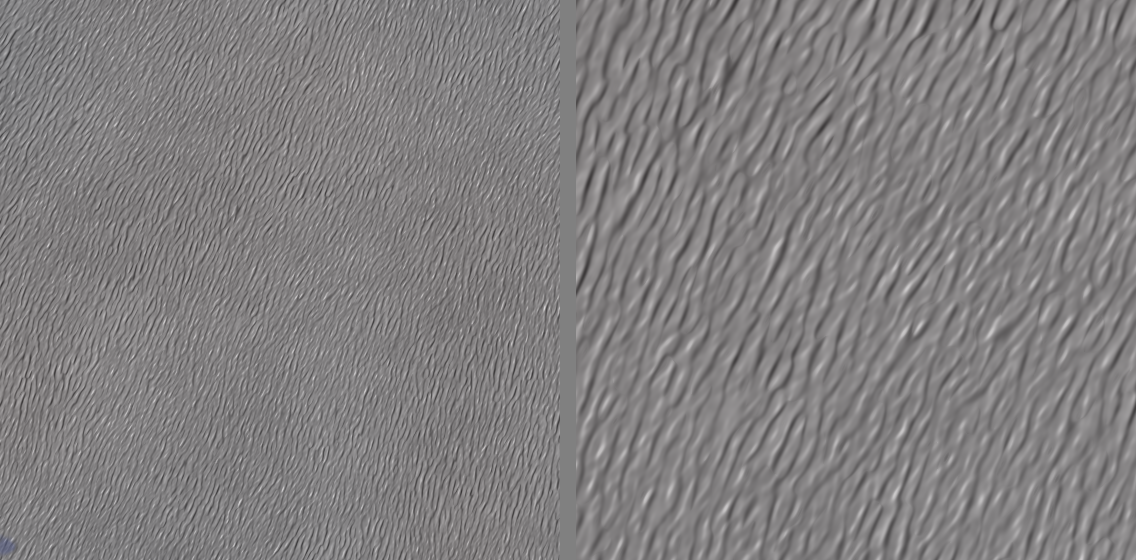
Left: the whole. Right: its middle third, enlarged.
Write a WebGL 2 fragment shader that draws this texture.

```glsl
#version 300 es
precision highp float;
// Grey embossed hide: thin slanted creases with small glints on the ridges.
// Scattered wave packets are summed as a complex wave; its phase gives crisp
// creases, broken along their length by a second, shorter layer of glints.

uniform vec2 u_resolution;
out vec4 fragColor;

const float TAU = 6.2831853;
const int PACKETS = 4;             // wave packets per grid cell
const float LEAN = 1.20;           // mean crease angle, radians
const float LEAN_VARIATION = 0.42;
const float LEAN_JITTER = 0.32;    // angle spread between packets
const float PITCH_JITTER = 0.36;   // relative spread of wave pitch

// Layer shape: cell size, length, width, waves per canvas
const vec4 CREASES = vec4(0.022, 0.0115, 0.0062, 96.0);
const vec4 GLINTS = vec4(0.012, 0.0046, 0.0033, 132.0);

const float CREASE_DEPTH = 2.2;
const float RIDGE_HEIGHT = 0.65;
const float FLECK = 0.55;
const vec3 BASE = vec3(0.505, 0.496, 0.499);
const vec3 WARM_SHIFT = vec3(0.014, 0.0, -0.008);
const vec3 STAIN = vec3(0.36, 0.38, 0.50);
const vec2 STAIN_CENTRE = vec2(0.010, 0.026);
const float STAIN_RADIUS = 0.022;
const float CONTRAST = 0.065;

// Integer hash giving three values in 0..1
vec3 hash3(ivec2 cell, int seed) {
    uvec3 v = uvec3(uvec2(cell), uint(seed)) * 1664525u + 1013904223u;
    v.x += v.y * v.z;
    v.y += v.z * v.x;
    v.z += v.x * v.y;
    v ^= v >> 16u;
    v.x += v.y * v.z;
    v.y += v.z * v.x;
    v.z += v.x * v.y;
    return vec3(v >> 8u) / 16777216.0;
}

float valueNoise(vec2 p, int seed) {
    ivec2 cell = ivec2(floor(p));
    vec2 f = fract(p);
    f = f * f * (3.0 - 2.0 * f);
    float low = mix(hash3(cell, seed).x, hash3(cell + ivec2(1, 0), seed).x, f.x);
    float high = mix(hash3(cell + ivec2(0, 1), seed).x, hash3(cell + ivec2(1, 1), seed).x, f.x);
    return mix(low, high, f.y);
}

// Complex sum of windowed waves whose crests run along the given angle
vec2 wavePackets(vec2 p, vec4 shape, float angle, int seed) {
    vec2 grid = p / shape.x;
    ivec2 home = ivec2(floor(grid));
    vec2 sum = vec2(0.0);
    for (int y = -1; y <= 1; y++) {
        for (int x = -1; x <= 1; x++) {
            ivec2 cell = home + ivec2(x, y);
            for (int i = 0; i < PACKETS; i++) {
                vec3 place = hash3(cell, seed + i * 2);
                vec3 vary = hash3(cell, seed + i * 2 + 1) - 0.5;
                vec2 offset = grid - vec2(cell) - place.xy;
                float window = max(1.0 - dot(offset, offset), 0.0);
                float a = angle + vary.x * LEAN_JITTER;
                vec2 along = vec2(cos(a), sin(a));
                vec2 d = offset * shape.x;
                float across = dot(d, vec2(along.y, -along.x));
                vec2 q = vec2(dot(d, along), across) / shape.yz;
                float freq = shape.w * (1.0 + vary.y * PITCH_JITTER);
                float phase = TAU * (across * freq + place.z);
                sum += window * window * exp(-0.5 * dot(q, q)) * vec2(cos(phase), sin(phase));
            }
        }
    }
    return sum;
}

void main() {
    vec2 p = gl_FragCoord.xy / u_resolution;

    // Bending grain direction, flatter toward the upper left
    float bend = 0.6 * valueNoise(p * 4.0, 11) + 0.4 * valueNoise(p * 13.0, 12) - 0.5;
    float angle = LEAN + LEAN_VARIATION * bend + 0.10 * (p.x - p.y);

    // Phase profile: narrow dark crease, bright ridge beside it
    vec2 wave = wavePackets(p, CREASES, angle, 100) / 0.73;
    float amplitude = length(wave);
    vec2 unit = wave / max(amplitude, 0.001);
    float crease = pow(0.5 - 0.5 * unit.x, 4.0);
    float ridge = pow(0.5 + 0.5 * dot(unit, vec2(0.80, 0.60)), 2.0);
    float presence = 1.9 * amplitude / (amplitude + 1.0);
    presence *= mix(0.45, 1.55, valueNoise(p * 75.0, 21));

    // Short glints, sharpened on their bright side
    float glint = wavePackets(p, GLINTS, angle - 0.10, 200).x / 0.70;
    glint += 0.22 * (min(glint * glint, 6.0) - 1.0);
    float fleck = valueNoise(p * 210.0, 71) - 0.5;

    // Patches where creases or glints dominate
    float patchiness = smoothstep(0.2, 0.8, valueNoise(p * 9.0 + 3.0, 31));
    float furrows = CREASE_DEPTH * (0.273 - crease) + RIDGE_HEIGHT * (ridge - 0.375);
    float relief = furrows * presence * mix(1.1, 0.75, patchiness);
    relief += glint * mix(0.32, 0.58, patchiness) * mix(0.7, 1.4, ridge) + FLECK * fleck;

    // Broad tone and tint
    float warmth = valueNoise(p * 3.5, 41) - 0.5 - 0.8 * (distance(p, vec2(0.5, 0.6)) - 0.35);
    float shade = 0.034 * (valueNoise(p * 5.0, 51) - 0.5) + 0.028 * (valueNoise(p * 24.0, 52) - 0.5);
    vec3 colour = BASE + WARM_SHIFT * warmth + shade + CONTRAST * relief;

    // Small bluish stain in the lower left corner
    float edge = distance(p, STAIN_CENTRE) + 0.012 * (valueNoise(p * 90.0, 61) - 0.5);
    float stain = 1.0 - smoothstep(0.4 * STAIN_RADIUS, STAIN_RADIUS, edge);
    colour = mix(colour, STAIN + 0.4 * CONTRAST * relief, 0.75 * stain);

    fragColor = vec4(clamp(colour, 0.0, 1.0), 1.0);
}
```
